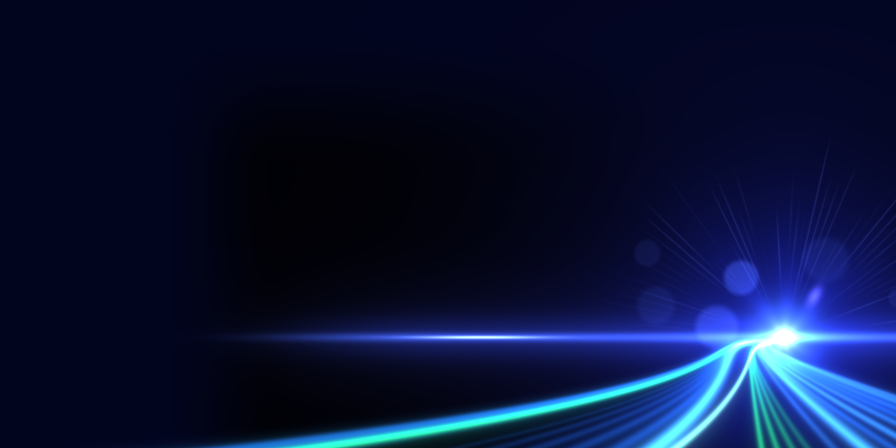
Reproduce this background procedurally as a WebGL 2 fragment shader.

```glsl
#version 300 es
precision highp float;
// Night horizon with a blue starburst and curved neon light trails.
#define SOURCE vec2(1.75, 0.247)
#define NAVY vec3(0.008, 0.018, 0.118)
#define ROYAL vec3(0.13, 0.19, 0.85)
#define AZURE vec3(0.10, 0.36, 0.78)
#define CYAN vec3(0.30, 0.75, 0.95)
#define GREEN vec3(0.12, 0.78, 0.26)
#define RAY_COUNT 110.0
#define RAY_GAIN 0.13
#define BEND 0.10

uniform vec2 u_resolution;
out vec4 outColor;

float hash(float n) {
    return fract(sin(n * 127.1) * 43758.5453);
}

float gauss(float x, float width) {
    return exp(-x * x / (width * width));
}

// Trail leaving the source, bending, then sweeping to endX at the bottom edge.
float trail(vec2 p, float startX, float endX, float power, float width) {
    float u = max((SOURCE.y - p.y) / SOURCE.y, 0.0001);
    float reach = endX - startX;
    float hook = BEND * exp(-u * 22.0);
    float x = startX + reach * pow(u, power) + hook;
    float slope = (reach * power * pow(u, power - 1.0) - 22.0 * hook) / SOURCE.y;
    float d = (p.x - x) / sqrt(1.0 + slope * slope);
    float w = width * (0.3 + 0.7 * u);
    float line = gauss(d, w) + 0.16 * gauss(d, w * 3.5);
    return line * smoothstep(0.0, 0.06, u);
}

// Navy field with a soft dark pocket left of centre.
vec3 backdrop(vec2 p) {
    float pocket = smoothstep(0.36, 0.62, p.x) * (1.0 - smoothstep(0.62, 0.93, p.y));
    pocket *= 1.0 - 0.85 * smoothstep(0.75, 1.75, p.x);
    return NAVY * (1.0 - 0.82 * pocket);
}

// Thin radial streaks, mostly above the horizon.
float rays(vec2 q) {
    float r = length(q);
    float a = (atan(q.y, q.x) / 6.2831853 + 0.5) * RAY_COUNT;
    float id = floor(a);
    float offset = (fract(a) - 0.5) * r * 6.2831853 / RAY_COUNT;
    float start = 0.05 + 0.16 * hash(id);
    float stop = 0.25 + 0.24 * hash(id + 31.0);
    float span = smoothstep(start, start + 0.12, r) * (1.0 - smoothstep(stop - 0.12, stop, r));
    return gauss(offset, 0.0022) * span * hash(id + 67.0) * smoothstep(-0.02, 0.08, q.y);
}

// Horizon haze, long streak and a small glint on it.
vec3 horizon(vec2 p) {
    float y = p.y - SOURCE.y;
    float span = smoothstep(0.38, 1.0, p.x);
    vec3 light = vec3(0.06, 0.09, 0.27) * span * gauss(y, 0.045);
    light += vec3(0.15, 0.23, 0.52) * span * gauss(y, 0.010);
    light += vec3(0.025, 0.03, 0.10) * span * gauss(y, 0.13);
    float glint = gauss(p.x - 1.073, 0.13);
    return light + vec3(0.65, 0.75, 0.80) * glint * gauss(y, 0.0035);
}

// Lens discs: centre and radius.
vec3 bokeh(vec2 p) {
    vec3 discs[6] = vec3[6](
        vec3(1.654, 0.380, 0.042), vec3(1.464, 0.318, 0.046),
        vec3(1.445, 0.435, 0.032), vec3(1.844, 0.420, 0.055),
        vec3(1.600, 0.270, 0.052), vec3(2.005, 0.335, 0.024));
    vec3 light = vec3(0.0);
    for (int i = 0; i < 6; i++) {
        float d = length(p - discs[i].xy);
        float gain = i == 0 ? 0.26 : (i == 4 ? 0.22 : 0.08);
        float disc = 1.0 - smoothstep(discs[i].z * 0.72, discs[i].z * 1.1, d);
        light += vec3(0.35, 0.50, 1.0) * gain * disc;
    }
    vec2 q = mat2(0.87, 0.5, -0.5, 0.87) * (p - vec2(1.818, 0.339));
    return light + vec3(0.30, 0.28, 0.65) * gauss(q.x, 0.012) * gauss(q.y, 0.024);
}

vec3 trails(vec2 p) {
    vec3 light = vec3(0.0);
    // Blue ribbon and fine cyan strands sweeping left.
    for (int i = 0; i < 6; i++) {
        float n = float(i);
        light += AZURE * (0.42 - 0.05 * n) * trail(p, 1.62, 0.50 + 0.055 * n, 1.9, 0.008);
        float endX = 1.02 + 0.09 * n;
        light += AZURE * (0.15 + 0.09 * n) * trail(p, 1.63, endX, 1.8, 0.005 + 0.002 * n);
    }
    // Strands fanning right.
    for (int i = 0; i < 9; i++) {
        float n = float(i);
        float endX = 1.86 + 0.062 * n + 0.02 * hash(n);
        float gain = 0.35 + 0.45 * hash(n + 9.0);
        light += mix(AZURE, CYAN, hash(n + 4.0)) * gain * trail(p, 1.67, endX, 1.2, 0.009);
    }
    // Green cluster dropping almost straight down.
    for (int i = 0; i < 4; i++) {
        float n = float(i);
        light += GREEN * (0.75 - 0.14 * n) * trail(p, 1.67, 1.70 + 0.034 * n, 1.4, 0.008);
    }
    // Leading bright strands.
    light += GREEN * 1.05 * trail(p, 1.63, 0.70, 1.9, 0.010);
    light += CYAN * 0.85 * trail(p, 1.635, 1.46, 1.9, 0.020);
    light += vec3(0.50, 0.90, 0.65) * trail(p, 1.68, 1.51, 1.9, 0.009);
    light += CYAN * 0.70 * trail(p, 1.67, 1.93, 1.15, 0.017);
    return light;
}

void main() {
    vec2 p = gl_FragCoord.xy / u_resolution.y;
    vec2 q = p - SOURCE;
    float r = length(q);
    vec3 color = backdrop(p) + horizon(p) + bokeh(p) + trails(p);
    // Starburst: wide halo, soft spokes and white core.
    float spokes = 0.8 + 0.2 * sin(atan(q.y, q.x) * 9.0 + 0.8);
    color += ROYAL * (0.85 * spokes * exp(-r / 0.10) + 0.28 * gauss(r, 0.27));
    color += vec3(0.02, 0.02, 0.08) * gauss(r, 0.60);
    color += vec3(0.25, 0.50, 0.65) * gauss(r, 0.065) + vec3(0.8) * gauss(r, 0.024);
    color += CYAN * 0.5 * gauss(q.x, 0.15) * gauss(q.y, 0.012);
    color += vec3(0.45, 0.55, 1.0) * RAY_GAIN * rays(q);
    outColor = vec4(min(color, vec3(1.0)), 1.0);
}
```
